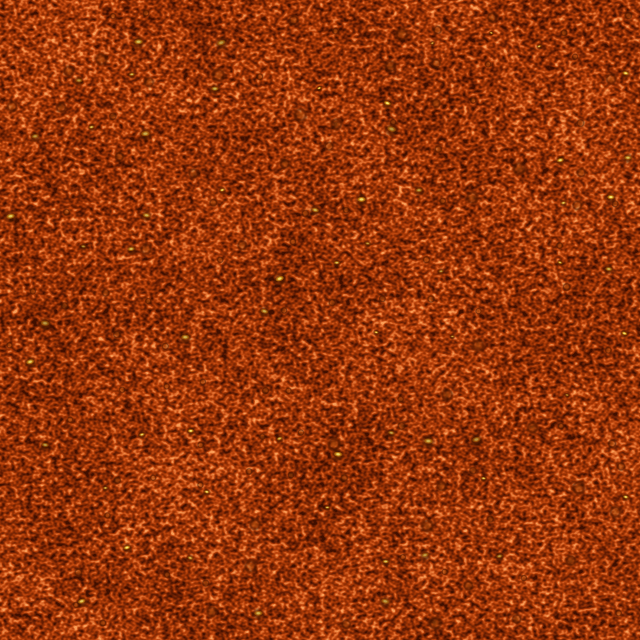
Write a Shadertoy shader that draws this texture.

```glsl
// Draws a grainy rust-orange film with dark speckle, faint ringed blobs and small yellow flecks.

#define GRAIN_SCALE 118.0   // coarse grains across the canvas
#define GRAIN_STRETCH 1.2   // above 1: grains wider than tall
#define CONTRAST 0.50
#define BRIGHTNESS 0.60
#define CLOUD_AMOUNT 0.22   // slow changes of tone
#define FLECK_CELLS 11.0
#define FLECK_SHARE 0.55
#define FLECK_RADIUS 0.0066
#define BLOB_CELLS 14.0
#define BLOB_SHARE 0.50
#define BLOB_RADIUS 0.0085

vec2 hash2(vec2 p) {
    vec3 q = fract(vec3(p.xyx) * vec3(0.1031, 0.1030, 0.0973));
    q += dot(q, q.yzx + 33.33);
    return fract((q.xx + q.yz) * q.zy);
}

vec2 gradientAt(vec2 cell) {
    float angle = 6.2832 * hash2(cell).x;
    return vec2(cos(angle), sin(angle));
}

float gradientNoise(vec2 p) {
    vec2 i = floor(p), f = fract(p);
    vec2 w = f * f * f * (f * (f * 6.0 - 15.0) + 10.0);
    vec2 x = vec2(1, 0), y = vec2(0, 1);
    float low = mix(dot(gradientAt(i), f), dot(gradientAt(i + x), f - x), w.x);
    float high = mix(dot(gradientAt(i + y), f - y), dot(gradientAt(i + 1.0), f - 1.0), w.x);
    return mix(low, high, w.y);
}

mat2 rotation(float a) {
    return mat2(cos(a), sin(a), -sin(a), cos(a));
}

// Sum of turned noise layers, from fine grain to slow clouds
float grainField(vec2 uv) {
    vec2 p = uv * vec2(1.0 / GRAIN_STRETCH, 1.0) * GRAIN_SCALE;
    float sum = 0.95 * gradientNoise(p + 17.0);
    sum += 0.95 * gradientNoise(rotation(0.6) * p * 1.75 + 141.0);
    sum += 0.35 * gradientNoise(rotation(1.1) * p * 0.5 + 263.0);
    sum += CLOUD_AMOUNT * gradientNoise(uv * 17.0 + 71.0);
    sum += CLOUD_AMOUNT * gradientNoise(uv * 5.0 + 37.0);
    return sum;
}

// Tone runs from dark brown through rust to pale orange
vec3 rustRamp(float tone) {
    vec3 color = vec3(0.25, 0.06, 0.00);
    color = mix(color, vec3(0.39, 0.11, 0.01), smoothstep(0.22, 0.39, tone));
    color = mix(color, vec3(0.50, 0.16, 0.02), clamp((tone - 0.39) / 0.11, 0.0, 1.0));
    color = mix(color, vec3(0.61, 0.20, 0.02), clamp((tone - 0.50) / 0.11, 0.0, 1.0));
    color = mix(color, vec3(0.75, 0.28, 0.06), clamp((tone - 0.61) / 0.14, 0.0, 1.0));
    color = mix(color, vec3(0.88, 0.43, 0.18), clamp((tone - 0.75) / 0.13, 0.0, 1.0));
    return mix(color, vec3(0.98, 0.62, 0.34), smoothstep(0.88, 1.08, tone));
}

// Offset from the scattered point of this cell, in canvas units
vec2 scatterOffset(vec2 uv, float cells, float seed) {
    vec2 cell = floor(uv * cells);
    vec2 center = cell + 0.18 + 0.64 * hash2(cell + seed);
    return uv - center / cells;
}

// Dull round blobs with a dark rim
vec3 addBlobs(vec3 color, vec2 uv, float pixel) {
    vec2 pick = hash2(floor(uv * BLOB_CELLS) + 311.0);
    float radius = BLOB_RADIUS * mix(0.45, 1.0, pick.y * pick.y);
    float d = length(scatterOffset(uv, BLOB_CELLS, 419.0));
    float present = step(pick.x, BLOB_SHARE);
    float rim = exp(-pow((d - radius) / (0.35 * radius), 2.0));
    float core = 1.0 - smoothstep(0.2 * radius, 0.8 * radius + pixel, d);
    color = mix(color, vec3(0.29, 0.09, 0.00), 0.60 * rim * present);
    return mix(color, vec3(0.64, 0.29, 0.05), 0.60 * core * present);
}

// Bright tilted ovals, each with a dark surround
vec3 addFlecks(vec3 color, vec2 uv, float pixel) {
    vec2 cell = floor(uv * FLECK_CELLS);
    vec2 pick = hash2(cell + 523.0);
    float radius = FLECK_RADIUS * mix(0.38, 1.0, pick.y);
    float tilt = 0.7 * (hash2(cell + 631.0).x - 0.5);
    vec2 offset = rotation(tilt) * scatterOffset(uv, FLECK_CELLS, 733.0);
    float d = length(offset * vec2(1.0, 1.65));
    float present = step(pick.x, FLECK_SHARE);
    float shadow = 1.0 - smoothstep(0.8 * radius, 1.9 * radius, length(offset + vec2(0.0, 0.2 * radius)));
    float body = 1.0 - smoothstep(radius - pixel, radius + pixel, d);
    float core = 1.0 - smoothstep(0.2 * radius, 0.85 * radius, d);
    float glow = mix(0.55, 1.0, hash2(cell + 839.0).y);
    vec3 fleck = mix(vec3(0.72, 0.43, 0.04), vec3(1.00, 0.92, 0.42), core);
    color = mix(color, vec3(0.27, 0.09, 0.00), 0.65 * shadow * present);
    return mix(color, fleck, body * glow * present);
}

void mainImage(out vec4 fragColor, in vec2 fragCoord) {
    vec2 uv = fragCoord / iResolution.y;
    float pixel = 1.0 / iResolution.y;
    vec3 color = rustRamp(BRIGHTNESS + CONTRAST * grainField(uv));
    color = addBlobs(color, uv, pixel);
    color = addFlecks(color, uv, pixel);
    fragColor = vec4(color, 1.0);
}
```
